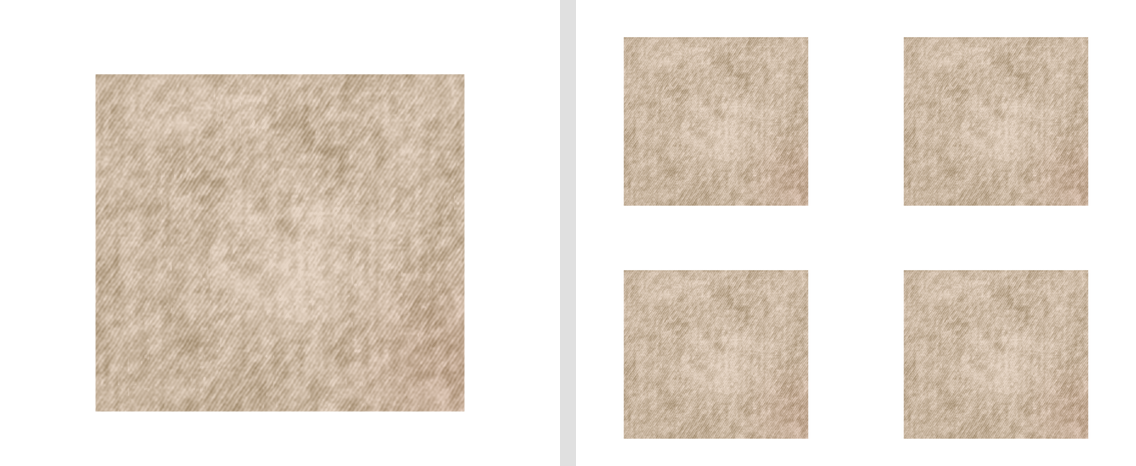
Left: one tile. Right: repeated 2 by 2.
Give the GLSL for this texture, as a WebGL 2 fragment shader.

```glsl
#version 300 es
precision highp float;
// Worn beige twill cloth: a rectangular swatch on a white ground.
#define SWATCH_MIN vec2(0.1706, 0.1170)
#define SWATCH_MAX vec2(0.8294, 0.8405)
#define DARK_YARN vec3(0.71, 0.63, 0.53)
#define LIGHT_YARN vec3(0.86, 0.79, 0.72)
#define TWILL_CYCLES vec2(130.0, 70.0)
#define BASE_TONE 0.59
#define BLOTCH_DEPTH 0.34
#define TWILL_DEPTH 0.19
#define THREAD_DEPTH 0.34
#define SLUB_DEPTH 0.20
#define GRAIN_DEPTH 0.26
#define FLECK_GAIN 0.38

uniform vec2 u_resolution;
out vec4 fragColor;

float hash(vec2 cell, float seed) {
    uvec3 k = uvec3(ivec3(vec3(cell, seed)));
    uint h = k.x * 1597334677u ^ k.y * 3812015801u ^ k.z * 2798796415u;
    h = (h ^ (h >> 16)) * 2246822519u;
    h = (h ^ (h >> 13)) * 3266489917u;
    return float((h ^ (h >> 16)) >> 8) / 16777216.0;
}

// Hash on a lattice that wraps, with columns shifted by shear per vertical turn.
float wrappedHash(vec2 cell, vec2 period, float shear, float seed) {
    float turns = floor(cell.y / period.y);
    cell.y -= turns * period.y;
    cell.x = mod(cell.x + turns * shear, period.x);
    return hash(cell, seed);
}

// Signed value noise, -1 to 1.
float shearedNoise(vec2 q, vec2 period, float shear, float seed) {
    vec2 cell = floor(q);
    vec2 f = fract(q);
    f = f * f * (3.0 - 2.0 * f);
    float a = wrappedHash(cell, period, shear, seed);
    float b = wrappedHash(cell + vec2(1, 0), period, shear, seed);
    float c = wrappedHash(cell + vec2(0, 1), period, shear, seed);
    float d = wrappedHash(cell + vec2(1, 1), period, shear, seed);
    return 2.0 * mix(mix(a, b, f.x), mix(c, d, f.x), f.y) - 1.0;
}

float noise(vec2 uv, vec2 cells, float seed) {
    return shearedNoise(uv * cells, cells, 0.0, seed);
}

// Faded patches at three sizes.
float blotches(vec2 uv) {
    return 0.55 * noise(uv, vec2(9, 8), 1.0)
         + 0.60 * noise(uv, vec2(21, 18), 2.0)
         + 0.45 * noise(uv, vec2(48, 38), 3.0);
}

// Diagonal ribs, with uneven threads lying along them.
float twill(vec2 uv, float wear) {
    float rib = dot(uv, TWILL_CYCLES * vec2(1, -1));
    float wobble = 0.22 * noise(uv, vec2(40, 34), 4.0);
    float ridges = sin(6.2831853 * (rib + wobble));
    vec2 period = vec2(TWILL_CYCLES.x, 56.0);
    float threads = shearedNoise(vec2(rib, uv.y * period.y), period, TWILL_CYCLES.y, 5.0);
    return (1.0 - 0.5 * wear) * (TWILL_DEPTH * ridges + THREAD_DEPTH * threads);
}

// Long irregularities of warp and weft.
float slubs(vec2 uv) {
    return noise(uv, vec2(110, 9), 6.0) + 0.5 * noise(uv, vec2(22, 120), 7.0);
}

// Sparse pale dashes where the warp shows through.
float flecks(vec2 uv) {
    float spots = noise(uv, vec2(170, 85), 8.0);
    float columns = noise(uv, vec2(46, 5), 9.0);
    return smoothstep(0.5, 0.95, spots) * smoothstep(-0.3, 0.6, columns);
}

vec3 cloth(vec2 uv, vec2 local) {
    float wear = blotches(uv);
    float tone = BASE_TONE + BLOTCH_DEPTH * wear + twill(uv, wear);
    tone += SLUB_DEPTH * slubs(uv) + GRAIN_DEPTH * noise(uv, vec2(230, 190), 10.0);
    tone += FLECK_GAIN * flecks(uv);

    // Soft light from the upper right, dimmer at the borders.
    vec2 fromCentre = local - vec2(0.56, 0.60);
    tone += 0.10 - 0.50 * dot(fromCentre, fromCentre);
    tone -= 0.25 * smoothstep(0.985, 1.0, local.y);
    vec3 colour = mix(DARK_YARN, LIGHT_YARN, clamp(tone, -0.4, 1.3));

    // Faint rosy cast in the lower right corner.
    float rosy = smoothstep(0.45, 0.0, distance(local, vec2(1.0, 0.12)));
    return colour + rosy * vec3(0.0, -0.022, -0.018);
}

void main() {
    vec2 uv = gl_FragCoord.xy / u_resolution;
    vec2 local = (uv - SWATCH_MIN) / (SWATCH_MAX - SWATCH_MIN);

    // Swatch coverage, one pixel soft.
    vec2 inset = min(uv - SWATCH_MIN, SWATCH_MAX - uv) * u_resolution;
    vec2 cover = clamp(inset + 0.5, 0.0, 1.0);
    fragColor = vec4(mix(vec3(1), cloth(uv, local), cover.x * cover.y), 1.0);
}
```
